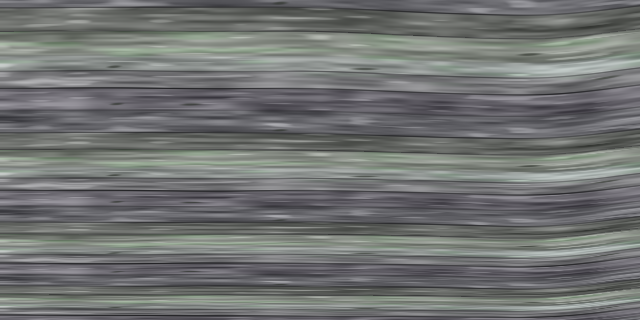
A Shadertoy shader for this texture:

```glsl
// Weathered grey planks stacked in horizontal courses that shrink toward the bottom.
// A logarithmic row coordinate repeats six plank tones; stretched value noise adds
// grain, and seams, flecks and a pale sheen follow the bend at the right end.

const float VANISH = 0.393;        // depth of the vanishing row below the canvas
const float FIRST_ROW = 1.295;     // distance from it to the first course
const float SHRINK = 0.3367;       // log of the size ratio between courses
const float SEAM_WIDTH = 0.0032;
const float GRAIN_CONTRAST = 1.05;
const int PLANKS = 6;
const float EDGE[6] = float[6](0.0, 0.18, 0.30, 0.44, 0.63, 0.835);
const float SEAM_DEPTH[6] = float[6](0.55, 0.12, 0.55, 0.85, 0.35, 0.70);
const vec3 TONE[6] = vec3[6](
    vec3(0.50, 0.52, 0.49), vec3(0.55, 0.57, 0.56), vec3(0.47, 0.47, 0.48),
    vec3(0.42, 0.41, 0.44), vec3(0.40, 0.40, 0.42), vec3(0.40, 0.41, 0.395));
const vec3 SEAM_COLOUR = vec3(0.13, 0.13, 0.14);
const vec3 FLECK_COLOUR = vec3(0.19, 0.21, 0.18);
const vec3 MOSS_TINT = vec3(-0.025, 0.025, -0.025);
const vec3 SHEEN_COLOUR = vec3(0.70, 0.74, 0.73);

float hash(vec2 p) {
    p = fract(p * vec2(0.1031, 0.1130));
    p += dot(p, p.yx + 33.33);
    return fract((p.x + p.y) * p.x * 7.31 + p.y * 17.7);
}

float noise(vec2 p) {
    vec2 i = floor(p), f = fract(p);
    f = f * f * (3.0 - 2.0 * f);
    return mix(mix(hash(i), hash(i + vec2(1, 0)), f.x),
               mix(hash(i + vec2(0, 1)), hash(i + vec2(1, 1)), f.x), f.y);
}

// Streaks of three thicknesses, centred on zero
float grain(vec2 p) {
    float broad = noise(p * vec2(2.2, 14.0) + 7.0) - 0.5;
    float middle = noise(p * vec2(4.5, 33.0) + 31.0) - 0.5;
    float fine = noise(p * vec2(13.0, 58.0) + 83.0) - 0.5;
    return 0.15 * broad + 0.20 * middle + 0.14 * fine;
}

// Sparse slim dark marks, one candidate per cell
float flecks(vec2 p) {
    vec2 q = p * vec2(4.0, 13.0);
    vec2 id = floor(q);
    float pick = hash(id + 51.0);
    vec2 centre = vec2(0.35 + 0.3 * hash(id + 9.0), 0.5);
    vec2 size = vec2(0.10 + 0.20 * hash(id + 23.0), 0.20);
    vec2 offset = (fract(q) - centre) / size;
    offset.y += 0.35 * offset.x;
    return step(0.84, pick) * (1.0 - smoothstep(0.2, 1.0, length(offset)));
}

void mainImage(out vec4 fragColor, in vec2 fragCoord) {
    vec2 uv = fragCoord / iResolution.xy;
    float x = fragCoord.x / iResolution.y;
    float pixel = 1.0 / iResolution.y;

    // Bend: a shallow dip, then a rise at the right end
    float dip = 0.019 * (uv.y + VANISH) * smoothstep(0.42, 0.87, uv.x);
    float rise = 0.042 * pow(smoothstep(0.78, 1.08, uv.x), 1.5);
    float waver = 0.004 * (noise(vec2(x * 3.0, uv.y * 5.0)) - 0.5);
    float depth = max(uv.y + VANISH + dip - rise + waver, 0.05);

    // Row coordinate: whole part is the course, fraction the place in it
    float row = log(FIRST_ROW / depth) / SHRINK;
    float place = fract(row);
    float rowScale = depth * SHRINK;
    vec2 wood = vec2(x, place);

    // Plank tones
    vec3 colour = TONE[0];
    float soft = 1.5 * pixel / rowScale;
    for (int i = 1; i < PLANKS; i++) {
        colour = mix(colour, TONE[i], smoothstep(-soft, soft, place - EDGE[i]));
    }

    // Pale sheen where the light plank starts to bend
    float sheenRow = exp(-pow((place - 0.24) / 0.05, 2.0));
    float sheen = sheenRow * exp(-pow((uv.x - 0.88) / 0.16, 2.0));
    colour = mix(colour, SHEEN_COLOUR, 0.75 * sheen);

    // Grain, cloudy staining and moss
    colour += GRAIN_CONTRAST * grain(wood);
    colour += 0.06 * (noise(vec2(x * 6.0, place * 7.0) + 140.0) - 0.5);
    float moss = smoothstep(0.60, 0.9, noise(vec2(x * 5.0, place * 22.0) + 61.0));
    colour += MOSS_TINT * moss * (1.0 - smoothstep(0.2, 0.45, place));

    // Thin bright scratches
    float scratch = noise(vec2(x * 8.0, place * 44.0) + 211.0);
    colour += 0.13 * smoothstep(0.72, 0.95, scratch);

    colour = mix(colour, FLECK_COLOUR, 0.65 * flecks(wood));

    // Seams with a soft shadow, stronger and weaker along their length
    for (int i = 0; i < PLANKS; i++) {
        float gap = abs(place - EDGE[i]);
        gap = min(gap, 1.0 - gap) * rowScale;
        float worn = 0.6 + 0.6 * noise(vec2(x * 4.0, float(i) * 9.0 + 3.0));
        float line = 1.0 - smoothstep(0.0, SEAM_WIDTH + 0.5 * pixel, gap);
        float shadow = exp(-gap / 0.008);
        float strength = min(SEAM_DEPTH[i] * worn, 1.0);
        colour = mix(colour, SEAM_COLOUR, strength * max(line, 0.22 * shadow));
    }

    fragColor = vec4(clamp(colour, 0.0, 1.0), 1.0);
}
```
